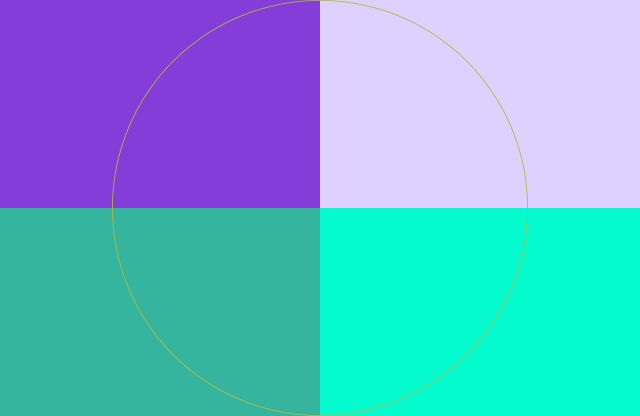
Write a Shadertoy shader that draws this background.

```glsl
#define UPPER_LEFT vec3(0.52, 0.24, 0.85)
#define UPPER_RIGHT vec3(0.87, 0.82, 1.00)
#define LOWER_LEFT vec3(0.21, 0.71, 0.62)
#define LOWER_RIGHT vec3(0.01, 0.98, 0.80)
#define RING_TOP vec3(0.66, 0.74, 0.20)
#define RING_BOTTOM vec3(0.74, 0.72, 0.22)
#define RING_RADIUS 0.499
#define RING_HALF_WIDTH 0.001

// Share of a pixel on the positive side of an edge
float edgeCoverage(float dist, float pixel) {
    return clamp(dist / pixel + 0.5, 0.0, 1.0);
}

// Share of a pixel inside a thin band around distance zero
float bandCoverage(float dist, float halfWidth, float pixel) {
    return edgeCoverage(dist + halfWidth, pixel) - edgeCoverage(dist - halfWidth, pixel);
}

void mainImage(out vec4 fragColor, in vec2 fragCoord) {
    // Centred coordinates, one unit per canvas height
    float pixel = 1.0 / iResolution.y;
    vec2 pos = (fragCoord - 0.5 * iResolution.xy) * pixel;

    // Four flat quadrants
    float right = edgeCoverage(pos.x, pixel);
    float upper = edgeCoverage(pos.y, pixel);
    vec3 lowerHalf = mix(LOWER_LEFT, LOWER_RIGHT, right);
    vec3 upperHalf = mix(UPPER_LEFT, UPPER_RIGHT, right);
    vec3 color = mix(lowerHalf, upperHalf, upper);

    // Hairline ring, shading from olive down to gold
    vec3 ringColor = mix(RING_BOTTOM, RING_TOP, smoothstep(-0.5, 0.5, pos.y));
    float ring = bandCoverage(length(pos) - RING_RADIUS, RING_HALF_WIDTH, pixel);
    color = mix(color, ringColor, ring);

    fragColor = vec4(color, 1.0);
}
```
